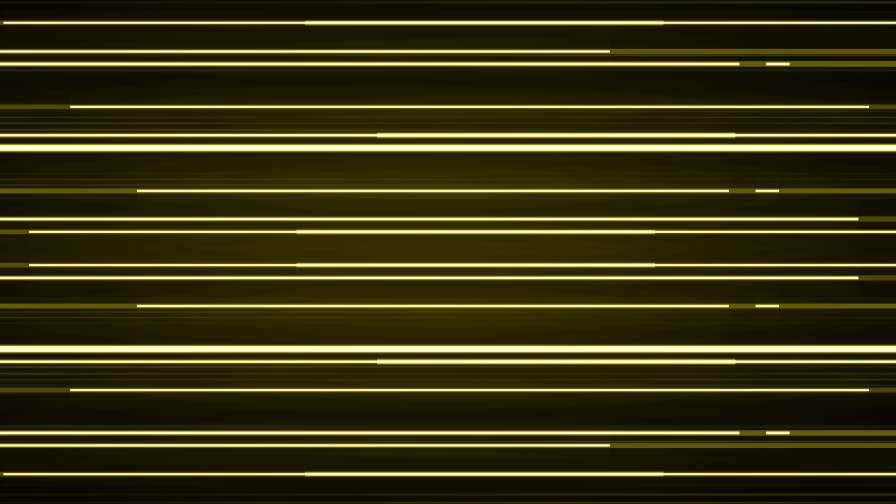
Give the GLSL for this background, as a Shadertoy shader.

```glsl
// Bright horizontal light streaks over a dark olive glow, mirrored about a middle axis.
// A loop lays out the streaks with sines and golden-ratio steps; each has a pale core,
// a yellow body and an olive trace. Layered sines make the backdrop and its fine lines.

const float MIRROR_Y = 0.507;        // height of the mirror axis
const int   STREAK_COUNT = 9;        // streaks on each side of the axis
const int   HEAVY_SLOT = 3;          // which streak of every seven is heavy
const float STREAK_STEP = 0.0555;    // mean distance between streaks
const float STREAK_JITTER = 0.02;    // irregularity of that distance
const float THIN_HALF = 0.0026;      // half thickness of a common streak
const float HEAVY_HALF = 0.0066;     // half thickness of a heavy streak
const float TRACE_EXTRA = 0.0024;    // olive rim beyond the body
const float HALO_REACH = 0.016;
const float HALO_GAIN = 0.045;
const float LEVEL_STEP = 0.025;      // height of the soft tonal terraces
const vec2  GLOW_CENTRE = vec2(0.47, 0.0);
const vec2  GLOW_SCALE = vec2(1.5, 1.7);

const vec3 OLIVE  = vec3(1.0, 0.9, 0.01);
const vec3 TRACE  = vec3(0.40, 0.36, 0.01);
const vec3 YELLOW = vec3(0.90, 0.87, 0.43);
const vec3 PALE   = vec3(1.0, 1.0, 0.82);

// Antialiased coverage of a signed inner distance
float cover(float inside, float pixel) {
    return clamp(inside / pixel + 0.5, 0.0, 1.0);
}

float span(float x, float from, float to, float pixel) {
    return cover(min(x - from, to - x), pixel);
}

// Evenly spread pseudo-random value for a streak index
float spread(float index, float stride, float phase) {
    return fract(index * stride + phase);
}

// Central glow with broad bands, broken into soft terraces
float backdrop(float x, float d) {
    vec2 q = (vec2(x, d) - GLOW_CENTRE) * GLOW_SCALE;
    float level = mix(0.03, 0.205, exp(-2.2 * dot(q, q)));
    level *= 0.84 + 0.16 * cos(d * 45.0 + 0.6 * x);
    level += 0.007 * sin(x * 9.0 + 2.0 * sin(d * 130.0)) * sin(d * 83.0 + x * 3.0);
    float t = level / LEVEL_STEP;
    return LEVEL_STEP * (floor(t) + smoothstep(0.25, 0.75, fract(t)));
}

// Faint hairlines gathered in patches
float hairlines(float x, float d) {
    float ridge = pow(0.5 + 0.5 * sin(d * 420.0 + 3.0 * sin(d * 47.0)), 5.0);
    float patches = smoothstep(0.35, 1.0, 0.5 + 0.5 * sin(d * 50.0 + 1.8));
    float fade = 0.65 + 0.35 * sin(x * 4.0 + d * 60.0);
    return 0.17 * ridge * patches * fade * smoothstep(0.04, 0.2, d);
}

void mainImage(out vec4 fragColor, in vec2 fragCoord) {
    vec2 uv = fragCoord / iResolution.xy;
    vec2 pixel = 1.0 / iResolution.xy;
    float d = abs(uv.y - MIRROR_Y);

    vec3 color = OLIVE * (backdrop(uv.x, d) + hairlines(uv.x, d));

    for (int i = 0; i < STREAK_COUNT; i++) {
        float n = float(i);
        bool heavy = i % 7 == HEAVY_SLOT;

        // Position across the canvas
        float place = 0.013 + STREAK_STEP * n + STREAK_JITTER * cos(2.1 * n);
        float away = abs(d - place);

        // Lit stretch, with a detached dash after some ends
        float from = mix(-0.35, 0.16, spread(n, 0.618, 0.75));
        float to = mix(0.66, 1.25, spread(n, 0.755, 0.75));
        float lit = span(uv.x, from, to, pixel.x);
        if (i % 4 == 2) lit = max(lit, span(uv.x, to + 0.03, to + 0.056, pixel.x));
        if (heavy) lit = 1.0;

        // Some streaks swell where a second strand overlaps
        float halfWidth = heavy ? HEAVY_HALF : THIN_HALF * mix(0.8, 1.2, spread(n, 0.618, 0.2));
        if (i % 4 == 0) {
            float begin = mix(0.28, 0.45, spread(n, 0.382, 0.3));
            halfWidth *= 1.0 + 0.5 * span(uv.x, begin, begin + 0.4, pixel.x);
        }

        // Halo, olive trace, yellow body, pale core
        color += OLIVE * HALO_GAIN * exp(-away / HALO_REACH) * mix(0.4, 1.0, lit);
        float trace = cover(halfWidth + TRACE_EXTRA - away, pixel.y);
        color = mix(color, TRACE, trace * mix(0.65, 1.0, spread(n, 0.755, 0.4)));
        color = mix(color, YELLOW, lit * cover(halfWidth - away, pixel.y));
        float core = halfWidth * (heavy ? 0.75 : 0.5);
        color = mix(color, PALE, lit * cover(core - away, pixel.y));
    }

    fragColor = vec4(clamp(color, 0.0, 1.0), 1.0);
}
```
